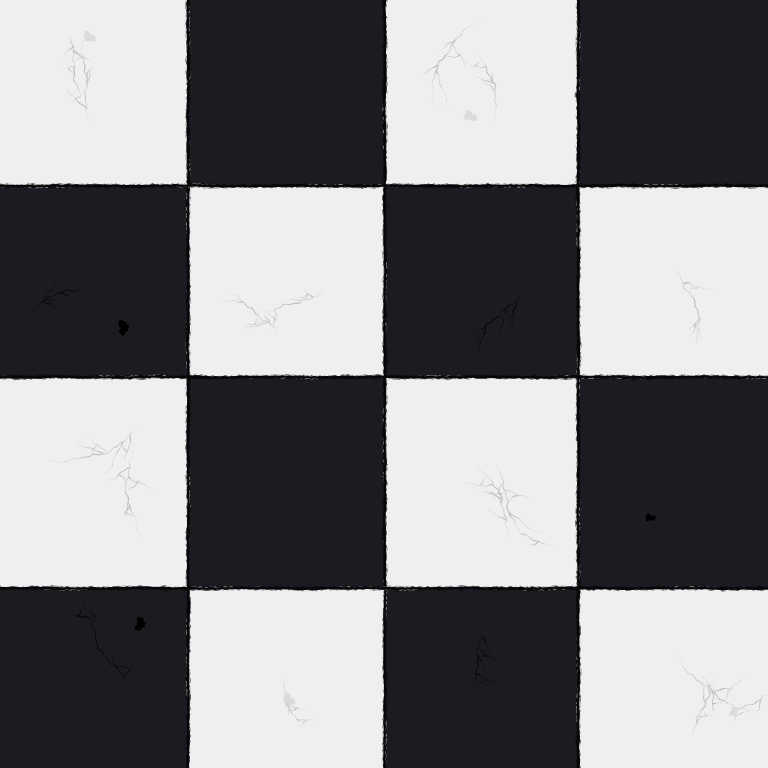
A Shadertoy shader for this pattern:

```glsl
// Four by four worn checkerboard of black and white tiles with hairline cracks and rough grout.

const float COLUMN_EDGES[5] = float[5](0.0, 0.245, 0.501, 0.753, 1.0);
const float ROW_EDGES[5] = float[5](0.0, 0.234, 0.509, 0.758, 1.0);
const vec3 DARK_TILE = vec3(0.105, 0.11, 0.13);
const vec3 LIGHT_TILE = vec3(0.937);
const vec3 GROUT = vec3(0.025, 0.027, 0.03);
const vec3 FLECK = vec3(0.62);
const vec3 DARK_CRACK = vec3(0.01);
const vec3 LIGHT_CRACK = vec3(0.70);
const vec3 DARK_STAIN = vec3(0.0);
const vec3 LIGHT_STAIN = vec3(0.86);
const float GROUT_HALF_WIDTH = 0.0019;
const float SMUDGE_HALF_WIDTH = 0.0034;
const float CRACK_HALF_WIDTH = 0.0009;
const float CRACK_LENGTH = 0.13;
const int CLUSTERS = 2;
const int BRANCHES = 4;

vec3 hash3(vec2 p) {
    vec3 q = fract(p.xyx * vec3(0.1031, 0.1030, 0.0973));
    q += dot(q, q.yxz + 33.33);
    return fract((q.xxy + q.yzz) * q.zyx);
}

// Distance to the nearest scattered cell point
float cellular(vec2 p) {
    vec2 cell = floor(p);
    float nearest = 2.0;
    for (int y = -1; y <= 1; y++)
    for (int x = -1; x <= 1; x++) {
        vec2 c = cell + vec2(x, y);
        nearest = min(nearest, length(c + hash3(c + 57.0).xy - p));
    }
    return nearest;
}

float layeredSines(float t) {
    return 0.5 * sin(t) + 0.3 * sin(2.3 * t + 1.7) + 0.2 * sin(5.1 * t + 4.1);
}

float coverage(float d) {
    return clamp(0.5 - d * min(iResolution.x, iResolution.y), 0.0, 1.0);
}

// Returns tile index, tile centre and signed offset from the nearest inner line
vec3 locate(float x, float edges[5]) {
    float index = 0.0, offset = 1.0;
    for (int i = 1; i < 4; i++) {
        index += step(edges[i], x);
        if (abs(x - edges[i]) < abs(offset)) offset = x - edges[i];
    }
    int i = int(index);
    return vec3(index, 0.5 * (edges[i] + edges[i + 1]), offset);
}

// Hairline that tapers from a to b
float strand(vec2 p, vec2 a, vec2 b) {
    vec2 ab = b - a;
    float t = clamp(dot(p - a, ab) / dot(ab, ab), 0.0, 1.0);
    float halfWidth = CRACK_HALF_WIDTH * (1.0 - 0.75 * t);
    float thin = min(1.0, 2.0 * halfWidth * min(iResolution.x, iResolution.y));
    return coverage(length(p - a - ab * t) - halfWidth) * thin;
}

// Bent main strand with forks, some webbed back to it
float crackCluster(vec2 p, vec2 seed) {
    vec3 r = hash3(seed);
    float angle = 6.2832 * r.x, size = CRACK_LENGTH * (0.45 + 0.55 * r.y);
    p = mat2(cos(angle), -sin(angle), sin(angle), cos(angle)) * p;
    p += 0.0035 * vec2(layeredSines(p.y * 110.0 + 9.0 * r.z), layeredSines(p.x * 95.0 + 20.0 * r.y));
    p.y += (r.z - 0.5) * 9.0 * p.x * p.x;
    float ink = max(strand(p, vec2(0), vec2(-0.5 * size, 0)), strand(p, vec2(0), vec2(0.5 * size, 0)));
    for (int i = 0; i < BRANCHES; i++) {
        vec3 k = hash3(seed + 11.3 * float(i + 1));
        vec2 root = vec2((k.x - 0.5) * 0.8 * size, 0.0);
        float turn = (0.4 + 0.8 * k.y) * (k.z < 0.5 ? -1.0 : 1.0);
        vec2 branch = vec2(cos(turn), sin(turn)) * size * (0.15 + 0.25 * k.z);
        ink = max(ink, strand(p, root, root + branch));
        if (k.y > 0.5) ink = max(ink, strand(p, root + 0.5 * branch, root + vec2(0.16 * size, 0.0)));
    }
    return ink * (0.65 + 0.35 * layeredSines(p.x * 130.0 + p.y * 90.0));
}

float stain(vec2 p, vec3 r) {
    float angle = atan(p.y, p.x);
    float lobes = 0.25 * sin(2.0 * angle + 6.0 * r.x) + 0.2 * sin(3.0 * angle + 9.0 * r.y) + 0.1 * sin(7.0 * angle);
    return coverage(length(p) - (0.005 + 0.005 * r.z) * (1.0 + lobes));
}

// Black joint with ragged edges, grey smudges and pale flecks
vec3 addGrout(vec3 color, float across, float along, float seed) {
    if (abs(across) > 0.01) return color;
    across += 0.0007 * layeredSines(along * 45.0 + seed);
    float ragged = cellular(vec2(along * 110.0, seed));
    float grain = cellular(vec2(along * 170.0 + seed, across * 550.0));
    float smudge = coverage(abs(across) - SMUDGE_HALF_WIDTH * (0.6 + 0.6 * ragged));
    color = mix(color, GROUT, 0.6 * smudge * smoothstep(0.3, 0.6, grain));
    color = mix(color, GROUT, coverage(abs(across) - GROUT_HALF_WIDTH * (0.7 + 0.5 * ragged)));
    float worn = smoothstep(0.0, 0.5, layeredSines(along * 31.0 + seed * 2.0));
    float rim = coverage(abs(abs(across) - GROUT_HALF_WIDTH) - 0.0007);
    return mix(color, FLECK, 0.75 * worn * rim * (1.0 - smoothstep(0.25, 0.5, grain)));
}

void mainImage(out vec4 fragColor, in vec2 fragCoord) {
    vec2 p = fragCoord / iResolution.xy;
    vec3 column = locate(p.x, COLUMN_EDGES), row = locate(p.y, ROW_EDGES);
    vec2 tile = vec2(column.x, row.x), local = p - vec2(column.y, row.y);
    bool light = mod(tile.x + tile.y, 2.0) > 0.5;
    vec3 color = light ? LIGHT_TILE : DARK_TILE;

    // Cracks, more frequent on light tiles
    for (int i = 0; i < CLUSTERS; i++) {
        vec2 seed = tile * 7.0 + float(i) * 41.0 + 3.0;
        vec3 r = hash3(seed + 100.0);
        float ink = r.z < (light ? 0.9 : 0.35) ? crackCluster(local - (r.xy - 0.5) * 0.11, seed) : 0.0;
        color = mix(color, light ? LIGHT_CRACK : DARK_CRACK, ink);
    }

    // Occasional chips
    vec3 s = hash3(tile * 5.0 + 211.0);
    float chip = s.z < (light ? 0.4 : 0.55) ? stain(local - (s.xy - 0.5) * 0.16, s) : 0.0;
    color = mix(color, light ? LIGHT_STAIN : DARK_STAIN, chip);

    color = addGrout(color, column.z, p.y, 3.0 + floor(p.x * 4.0 + 0.5) * 5.0);
    color = addGrout(color, row.z, p.x, 29.0 + floor(p.y * 4.0 + 0.5) * 5.0);
    fragColor = vec4(color, 1.0);
}
```
